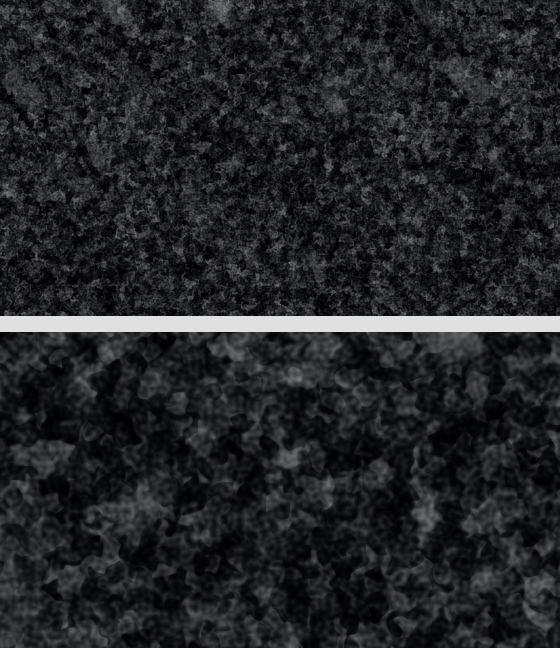
Top: the whole. Bottom: its middle third, enlarged.
This texture is drawn by a WebGL 2 fragment shader. Its source:

```glsl
#version 300 es
precision highp float;
// Polished black granite: dark matrix, grey angular grains and sparse pale feldspar laths.

uniform vec2 u_resolution;
out vec4 fragColor;

// Feature frequencies, in cells per canvas height
const float FLAKE_FREQ = 36.0;
const float GRAIN_FREQ = 84.0;
const float GRIT_FREQ = 150.0;
const float CLOT_FREQ = 22.0;
const float SPECK_FREQ = 56.0;
const float DRIFT_FREQ = 3.5;
const float LATH_FREQ = 3.6;

// Contrast of each layer, in standard deviations
const float FLAKE_GAIN = 0.45;
const float GRAIN_GAIN = 0.56;
const float GRIT_GAIN = 0.38;
const float CLOT_GAIN = 0.38;
const float SPECK_GAIN = 0.35;
const float DRIFT_GAIN = 0.20;

// Pale laths
const float LATH_SHARE = 0.62;
const float LATH_LIFT = 1.45;
const float LATH_TEXTURE = 0.62;
const float LATH_TILT = 1.5;
const vec2 LATH_MIN = vec2(0.022, 0.045);
const vec2 LATH_MAX = vec2(0.044, 0.105);

// Tone and colour
const float WARP_FREQ = 62.0;
const float WARP_SIZE = 0.0028;
const float CELL_SHARPNESS = 14.0;
const float TONE_SCALE = 0.108;
const float TONE_SHIFT = 0.90;
const float TONE_KNEE = 1.5;
const vec3 COOL_TINT = vec3(-0.006, -0.001, 0.011);

// Three random values in 0..1 for a lattice cell and layer
vec3 hash3(vec2 cell, int layer) {
    uvec3 v = uvec3(ivec3(ivec2(cell), layer));
    v = v * 1664525u + 1013904223u;
    v.x += v.y * v.z; v.y += v.z * v.x; v.z += v.x * v.y;
    v ^= v >> 16u;
    v.x += v.y * v.z; v.y += v.z * v.x; v.z += v.x * v.y;
    return vec3(v >> 8u) / 16777216.0;
}

float gradientDot(vec2 cell, vec2 offset, int layer) {
    float angle = 6.28319 * hash3(cell, layer).x;
    return dot(vec2(cos(angle), sin(angle)), offset);
}

// Gradient noise scaled to roughly unit deviation
float gradientNoise(vec2 p, int layer) {
    vec2 i = floor(p), f = p - i;
    vec2 w = f * f * f * (f * (f * 6.0 - 15.0) + 10.0);
    vec2 e = vec2(1.0, 0.0);
    float low = mix(gradientDot(i, f, layer), gradientDot(i + e, f - e, layer), w.x);
    float high = mix(gradientDot(i + e.yx, f - e.yx, layer), gradientDot(i + 1.0, f - 1.0, layer), w.x);
    return 4.6 * mix(low, high, w.y);
}

// Soft-edged Voronoi cells of random tone, roughly unit deviation
float crystalCells(vec2 p, int layer) {
    vec2 home = floor(p);
    float toneSum = 0.0, weightSum = 0.0;
    for (int y = -1; y <= 1; y++) {
        for (int x = -1; x <= 1; x++) {
            vec2 cell = home + vec2(x, y);
            vec3 rnd = hash3(cell, layer);
            vec2 d = cell + rnd.xy - p;
            float weight = exp(-CELL_SHARPNESS * dot(d, d));
            toneSum += weight * rnd.z;
            weightSum += weight;
        }
    }
    return 3.8 * (toneSum / weightSum - 0.5);
}

// Coverage of scattered, tilted laths with ragged borders
float lathCoverage(vec2 p, float ragged) {
    vec2 home = floor(p * LATH_FREQ);
    float coverage = 0.0;
    for (int y = -1; y <= 1; y++) {
        for (int x = -1; x <= 1; x++) {
            vec2 cell = home + vec2(x, y);
            vec3 place = hash3(cell, 20), shape = hash3(cell, 21);
            if (place.z > LATH_SHARE) continue;
            vec2 d = p - (cell + 0.1 + 0.8 * place.xy) / LATH_FREQ;
            float angle = (shape.x - 0.5) * LATH_TILT - 0.15;
            float c = cos(angle), s = sin(angle);
            d = vec2(c * d.x - s * d.y, s * d.x + c * d.y);
            vec2 q = abs(d) / mix(LATH_MIN, LATH_MAX, shape.yz);
            float radius = pow(q.x * q.x * q.x + q.y * q.y * q.y, 1.0 / 3.0);
            float strength = mix(0.35, 1.0, fract(place.z * 37.0));
            coverage = max(coverage, strength * (1.0 - smoothstep(0.78, 1.12, radius + ragged)));
        }
    }
    return coverage;
}

void main() {
    vec2 p = gl_FragCoord.xy / u_resolution.y;
    vec2 warp = vec2(gradientNoise(p * WARP_FREQ, 1), gradientNoise(p * WARP_FREQ, 2));
    vec2 q = p + WARP_SIZE * warp;

    // Mineral layers
    float clots = gradientNoise(q * CLOT_FREQ, 3);
    float specks = gradientNoise(q * SPECK_FREQ, 4);
    float level = CLOT_GAIN * clots + SPECK_GAIN * specks
        + FLAKE_GAIN * crystalCells(q * FLAKE_FREQ, 5)
        + GRAIN_GAIN * crystalCells(q * GRAIN_FREQ, 6)
        + GRIT_GAIN * gradientNoise(p * GRIT_FREQ, 7)
        + DRIFT_GAIN * gradientNoise(p * DRIFT_FREQ, 8);

    // Laths lift the tone and calm the grain contrast
    float lath = lathCoverage(q, 0.14 * clots + 0.10 * specks);
    level = mix(level, LATH_LIFT + LATH_TEXTURE * level, lath);

    // Soft knee keeps the matrix near black
    float tone = TONE_SCALE * log(1.0 + exp(TONE_KNEE * (level + TONE_SHIFT))) / TONE_KNEE;
    fragColor = vec4(clamp(tone + COOL_TINT, 0.0, 1.0), 1.0);
}
```
